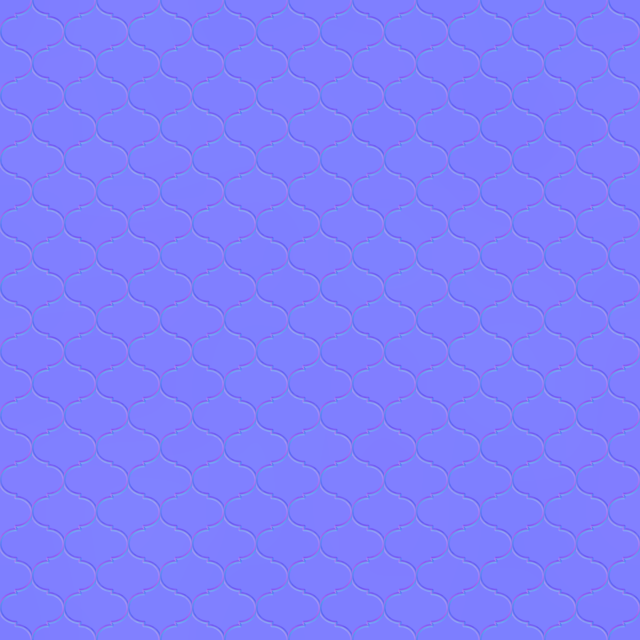
Reproduce this texture map procedurally as a Shadertoy shader.

```glsl
// Tangent-space normal map of interlocking lantern (arabesque) tiles.
// Elliptic arcs joined by small steps give a distance to the joints; a groove
// height is differentiated into normals, with slight tilt per tile and grain.

const float REPEATS = 10.0;        // whole repeats across and down
const float HALF_STEP = 0.05;      // half height of the notch, in half repeats
const float GROOVE_WIDTH = 0.031;  // half width of a joint, in repeats
const float GROOVE_SLOPE = 0.21;   // depth relative to the half width
const float GROOVE_DIM = 0.055;    // loss of blue at the joint centre
const float TILE_TILT = 0.012;     // random lean of each tile
const float WAVE_TILT = 0.014;     // broad surface undulation
const float WAVE_CELLS = 5.0;
const float GRAIN = 0.5;           // uneven slope along the joints
const float GRAIN_CELLS = 256.0;
const float SAMPLE_STEP = 0.0009;  // slope sampling radius, in canvas units

// Two random values in 0..1 from a lattice point
vec2 hash22(vec2 p) {
    vec3 a = fract(p.xyx * vec3(0.1031, 0.1030, 0.0973));
    a += dot(a, a.yzx + 33.33);
    return fract((a.xx + a.yz) * a.zy);
}

// Value noise that wraps after the given number of cells
vec2 wrappedNoise(vec2 uv, float cells) {
    vec2 p = uv * cells;
    vec2 i = floor(p);
    vec2 f = fract(p);
    f = f * f * (3.0 - 2.0 * f);
    vec2 a = hash22(mod(i, cells));
    vec2 b = hash22(mod(i + vec2(1.0, 0.0), cells));
    vec2 c = hash22(mod(i + vec2(0.0, 1.0), cells));
    vec2 d = hash22(mod(i + 1.0, cells));
    return mix(mix(a, b, f.x), mix(c, d, f.x), f.y);
}

// x: distance to the nearest joint in repeats; yz: centre of the tile
vec3 lanternTile(vec2 p) {
    // Fold to a quadrant whose opposite corners are two tile centres
    vec2 centre = round(p);
    vec2 q = 2.0 * abs(p - centre);
    bool outer = q.x > 0.5;

    // Both arcs share one ellipse by point symmetry
    vec2 radius = vec2(0.5, 0.5 - HALF_STEP);
    vec2 e = (outer ? q : 1.0 - q) - vec2(0.5, 0.0);
    float k = length(e / radius);
    float arc = abs(k - 1.0) * (k + 1e-4) / (length(e / (radius * radius)) + 1e-4);

    // Short vertical step between the arcs
    float notch = length(vec2(q.x - 0.5, max(abs(q.y - 0.5) - HALF_STEP, 0.0)));

    bool insideCentre = (k < 1.0) == outer;
    vec2 tile = insideCentre ? centre : floor(p) + 0.5;
    return vec3(0.5 * min(arc, notch), tile);
}

// Height from 0 in the joint to 1 on the tile
float tileHeight(vec2 uv) {
    return smoothstep(0.0, GROOVE_WIDTH, lanternTile(uv * REPEATS).x);
}

void mainImage(out vec4 fragColor, in vec2 fragCoord) {
    vec2 uv = fragCoord / iResolution.xy;

    // Slope of the rounded tile edges
    float h = max(SAMPLE_STEP, 0.5 / iResolution.y);
    vec2 dx = vec2(h, 0.0);
    vec2 dy = vec2(0.0, h);
    vec2 slope = vec2(tileHeight(uv + dx) - tileHeight(uv - dx),
                      tileHeight(uv + dy) - tileHeight(uv - dy));
    slope *= GROOVE_SLOPE * GROOVE_WIDTH / (2.0 * h * REPEATS);
    float grain = wrappedNoise(uv, GRAIN_CELLS).x - 0.5;
    slope *= 1.0 + GRAIN * grain;

    // Lean of each tile and broad undulation
    vec3 tile = lanternTile(uv * REPEATS);
    float face = smoothstep(0.0, GROOVE_WIDTH, tile.x);
    vec2 tileId = 2.0 * mod(tile.yz, REPEATS);
    vec2 lean = TILE_TILT * (2.0 * hash22(tileId + 7.0) - 1.0) * face;
    lean += WAVE_TILT * (2.0 * wrappedNoise(uv, WAVE_CELLS) - 1.0);

    // Encode the normal, dimming blue inside the joints
    vec3 normal = normalize(vec3(lean - slope, 1.0));
    vec3 color = 0.5 + 0.5 * normal;
    color.b -= GROOVE_DIM * (1.0 - face);
    fragColor = vec4(color, 1.0);
}
```
